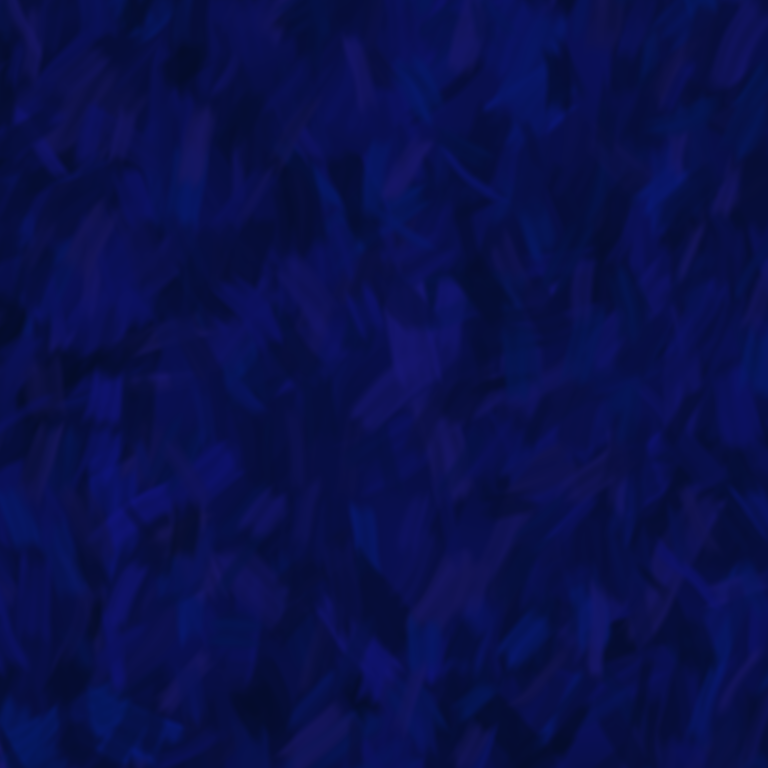
Reproduce this texture procedurally as a WebGL 1 fragment shader.

```glsl
precision highp float;
uniform vec2 u_resolution;

// Palette
const vec3 DEEP_NAVY = vec3(0.010, 0.043, 0.135);
const vec3 LIT_BLUE = vec3(0.055, 0.070, 0.445);
const vec3 VIOLET_TINT = vec3(0.045, 0.022, -0.005);
const vec3 CYAN_TINT = vec3(-0.025, 0.030, 0.015);

// Strokes: sizes in canvas units, half sizes in cells
const int LAYERS = 6;
const float FIRST_CELL = 0.130;
const float CELL_SHRINK = 0.89;
const vec2 MIN_HALF_SIZE = vec2(0.42, 0.12);
const vec2 MAX_HALF_SIZE = vec2(0.80, 0.36);
const float COVERAGE = 0.80;
const float OPACITY = 0.66;
const float END_SOFTNESS = 0.020;
const float SIDE_SOFTNESS = 0.009;
const float BEND = 3.0;

// Direction and tone
const float MAIN_ANGLE = 1.35;
const float ANGLE_DRIFT = 2.2;
const float ANGLE_SPREAD = 0.8;
const float TONE_DRIFT = 0.36;
const float TONE_SPREAD = 0.78;
const float BRISTLE_FREQUENCY = 62.0;
const float BRISTLE_TONE = 0.20;

vec3 hash3(vec3 p) {
  p = fract(p * vec3(0.1031, 0.1030, 0.0973));
  p += dot(p, p.yxz + 33.33);
  return fract((p.xxy + p.yxx) * p.zyx);
}

vec2 gradientAt(vec2 cell) {
  float angle = 6.2832 * hash3(vec3(cell, 7.0)).x;
  return vec2(cos(angle), sin(angle));
}

// Gradient noise, roughly -0.7 to 0.7
float noise(vec2 p) {
  vec2 i = floor(p), f = fract(p);
  vec2 u = f * f * f * (f * (f * 6.0 - 15.0) + 10.0);
  vec2 e = vec2(1.0, 0.0);
  float low = mix(dot(gradientAt(i), f),
                  dot(gradientAt(i + e.xy), f - e.xy), u.x);
  float high = mix(dot(gradientAt(i + e.yx), f - e.yx),
                   dot(gradientAt(i + e.xx), f - e.xx), u.x);
  return mix(low, high, u.y);
}

vec3 paint(float tone, float hue) {
  vec3 color = mix(DEEP_NAVY, LIT_BLUE, clamp(tone, 0.0, 1.1));
  float light = smoothstep(0.1, 0.8, tone);
  color += VIOLET_TINT * light * smoothstep(0.60, 1.0, hue);
  color += CYAN_TINT * light * smoothstep(0.45, 0.0, hue);
  return color;
}

float broadTone(vec2 p) {
  return 0.50 + TONE_DRIFT * (noise(p * 4.0 + 11.0) + 0.5 * noise(p * 9.0 + 37.0));
}

// Lays one bent, bristled stroke over the colour below
vec3 addStroke(vec3 below, vec2 p, vec2 cell, float size, float layer) {
  vec3 place = hash3(vec3(cell, layer * 17.0 + 3.0));
  vec3 form = hash3(vec3(cell, layer * 17.0 + 9.0));
  vec3 look = hash3(vec3(cell, layer * 17.0 + 14.0));
  if (place.z > COVERAGE) return below;

  vec2 center = (cell + 0.2 + 0.6 * place.xy) * size;
  vec2 offset = p - center;
  if (length(offset) > size * 1.2) return below;

  float angle = MAIN_ANGLE + ANGLE_DRIFT * noise(center * 3.5 + 23.0)
              + ANGLE_SPREAD * (form.x - 0.5);
  float c = cos(angle), s = sin(angle);
  vec2 q = vec2(dot(offset, vec2(c, s)), dot(offset, vec2(-s, c)));
  q.y += BEND * (look.z - 0.5) * q.x * q.x;

  vec2 halfSize = size * mix(MIN_HALF_SIZE, MAX_HALF_SIZE, form.yz);
  float bristle = noise(vec2(q.y * BRISTLE_FREQUENCY, q.x * 7.0) + look.xy * 90.0);
  vec2 inside = halfSize - abs(q);
  inside.x += 0.018 * bristle;
  float mask = smoothstep(-0.3 * END_SOFTNESS, END_SOFTNESS, inside.x)
             * smoothstep(-0.3 * SIDE_SOFTNESS, SIDE_SOFTNESS, inside.y);

  float tone = broadTone(center) + TONE_SPREAD * (look.x - 0.5)
             + BRISTLE_TONE * bristle;
  float alpha = mask * clamp(OPACITY + 0.35 * bristle, 0.0, 1.0);
  return mix(below, paint(tone, look.y), alpha);
}

void main() {
  vec2 p = gl_FragCoord.xy / min(u_resolution.x, u_resolution.y);
  // Slight hand wobble
  vec2 brush = p + 0.006 * vec2(noise(p * 16.0), noise(p * 16.0 + 51.0));

  vec3 color = paint(broadTone(p), 0.5);
  float size = FIRST_CELL;
  for (int layer = 0; layer < LAYERS; layer++) {
    vec2 shifted = brush + float(layer) * vec2(0.37, 0.53) + 2.0;
    vec2 home = floor(shifted / size);
    for (int y = -1; y <= 1; y++) {
      for (int x = -1; x <= 1; x++) {
        vec2 cell = home + vec2(float(x), float(y));
        color = addStroke(color, shifted, cell, size, float(layer));
      }
    }
    size *= CELL_SHRINK;
  }
  gl_FragColor = vec4(color, 1.0);
}
```
